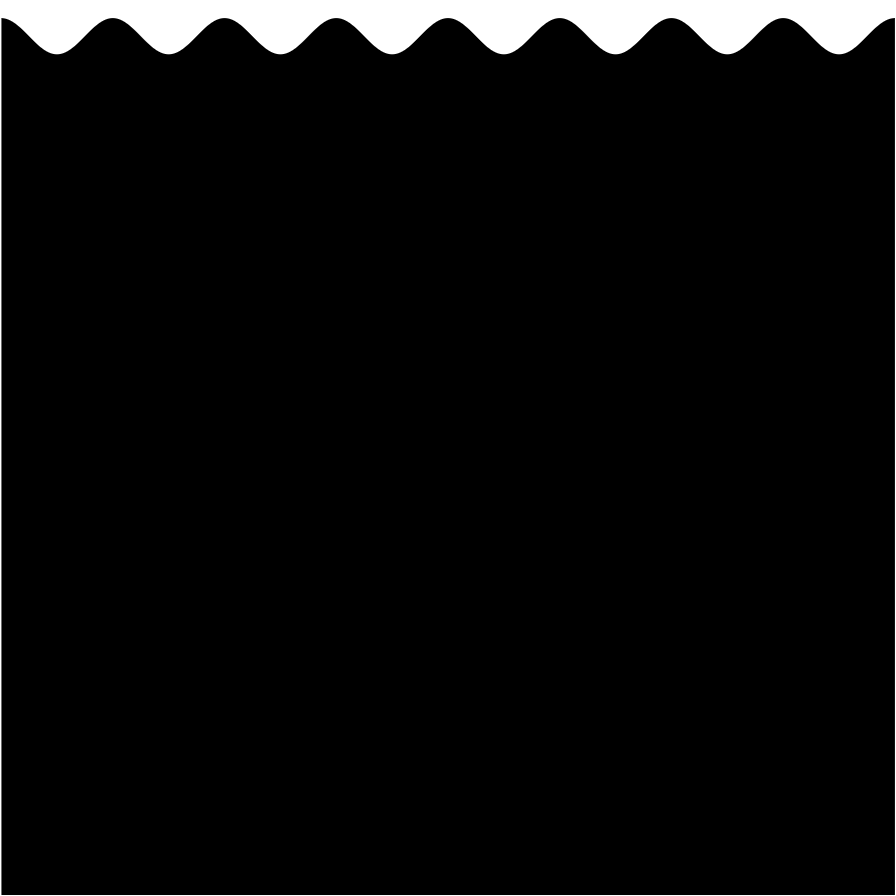
Reproduce this background procedurally as a Shadertoy shader.

```glsl
// A black field under a white band whose lower edge is a regular wave,
// with hairline margins on the left, right and bottom sides.
// The wave is a cosine; its distance is divided by the slope for even smoothing.

#define PERIOD 0.1247       // length of one wave
#define AMPLITUDE 0.0202    // half the height of the wave
#define WAVE_LEVEL 0.9596   // middle height of the wave
#define CREST_X 0.5         // position of one crest
#define LEFT_MARGIN 0.0016
#define RIGHT_MARGIN 0.0012
#define BOTTOM_MARGIN 0.0011
#define FIELD_COLOR vec3(0.0)
#define BAND_COLOR vec3(1.0)

const float TAU = 6.28319;

// Signed distance to the wave, positive above it
float waveDistance(vec2 p) {
    float frequency = TAU / PERIOD;
    float phase = (p.x - CREST_X) * frequency;
    float height = WAVE_LEVEL + AMPLITUDE * cos(phase);
    float slope = -AMPLITUDE * frequency * sin(phase);
    return (p.y - height) / sqrt(1.0 + slope * slope);
}

// Fraction of a pixel covered, from a signed distance that is positive inside
float coverage(float inside, float pixel) {
    return clamp(0.5 + inside / pixel, 0.0, 1.0);
}

void mainImage(out vec4 fragColor, in vec2 fragCoord) {
    vec2 uv = fragCoord / iResolution.xy;
    float pixel = 1.0 / min(iResolution.x, iResolution.y);

    // Wavy band
    float white = coverage(waveDistance(uv), pixel);

    // Hairline margins
    white = max(white, coverage(LEFT_MARGIN - uv.x, pixel));
    white = max(white, coverage(RIGHT_MARGIN - (1.0 - uv.x), pixel));
    white = max(white, coverage(BOTTOM_MARGIN - uv.y, pixel));

    fragColor = vec4(mix(FIELD_COLOR, BAND_COLOR, white), 1.0);
}
```
